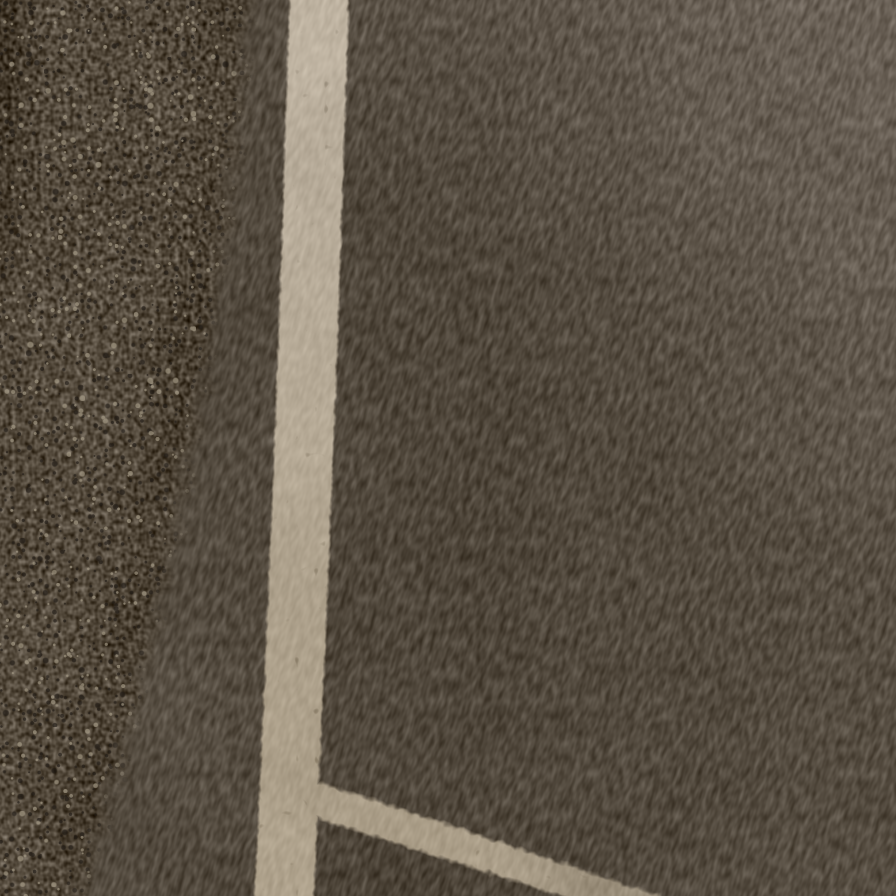
A three.js fragment shader for this texture:

```glsl
varying vec2 vUv;

const vec3 SMOOTH_ASPHALT = vec3(0.330, 0.296, 0.250);
const vec3 ROUGH_ASPHALT = vec3(0.330, 0.291, 0.237);
const vec3 CORNER_SHEEN = vec3(0.085, 0.083, 0.088);
const vec3 PAINT_LOW = vec3(0.680, 0.630, 0.545);
const vec3 PAINT_HIGH = vec3(0.735, 0.690, 0.620);
const vec3 PALE_STONE = vec3(0.640, 0.600, 0.520);
const vec3 DARK_PIT = vec3(0.120, 0.100, 0.080);

const vec2 STREAK_FREQ = vec2(150.0, 62.0);
const float STREAK_LEAN = 0.28;
const float SMOOTH_GRAIN = 0.12;
const float ROUGH_GRAIN = 0.21;
const float EDGE_SOFT = 0.0022;
const float EDGE_WOBBLE = 0.0016;
const float STONE_CELLS = 105.0;
const int STONE_LAYERS = 3;

vec2 hash2(vec2 p) {
  vec3 q = fract(p.xyx * vec3(0.1031, 0.1030, 0.0973));
  q += dot(q, q.yzx + 33.33);
  return fract((q.xx + q.yz) * q.zy);
}

float cornerDot(vec2 cell, vec2 f, vec2 corner) {
  float angle = 6.2832 * hash2(cell + corner).x;
  return dot(vec2(cos(angle), sin(angle)), f - corner);
}

float gradientNoise(vec2 p) {
  vec2 cell = floor(p);
  vec2 f = fract(p);
  vec2 u = f * f * f * (f * (f * 6.0 - 15.0) + 10.0);
  float low = mix(cornerDot(cell, f, vec2(0.0)), cornerDot(cell, f, vec2(1.0, 0.0)), u.x);
  float high = mix(cornerDot(cell, f, vec2(0.0, 1.0)), cornerDot(cell, f, vec2(1.0)), u.x);
  return mix(low, high, u.y);
}

// Coverage of a band lying between two signed edges
float band(float value, float low, float high, float soft) {
  return smoothstep(low - soft, low + soft, value)
       * (1.0 - smoothstep(high - soft, high + soft, value));
}

// Leaning elongated grain in two octaves
float streaks(vec2 p) {
  vec2 q = vec2(p.x - STREAK_LEAN * p.y, p.y) * STREAK_FREQ;
  return gradientNoise(q + 17.0) + 0.65 * gradientNoise(q * 1.73 + 71.0);
}

// Compact gravel grain in two octaves
float gravel(vec2 p) {
  return gradientNoise(p * vec2(155.0, 130.0) + 5.0)
       + 0.8 * gradientNoise(p * vec2(235.0, 205.0) + 43.0);
}

// Scattered stones: x is pale, y is dark
vec2 stones(vec2 p) {
  vec2 cover = vec2(0.0);
  for (int i = 0; i < STONE_LAYERS; i++) {
    float layer = float(i);
    vec2 q = p * STONE_CELLS * (1.0 + 0.23 * layer) + 31.7 * layer;
    vec2 cell = floor(q);
    vec2 kind = hash2(cell + 9.0);
    vec2 offset = fract(q) - 0.5 - 0.4 * (hash2(cell + 57.0) - 0.5);
    float radius = mix(0.16, 0.38, kind.y);
    float dotCover = 1.0 - smoothstep(radius - 0.14, radius + 0.10, length(offset));
    cover = max(cover, dotCover * vec2(step(0.955, kind.x), step(kind.x, 0.10)));
  }
  return cover;
}

void main() {
  vec2 p = vUv;
  float streak = streaks(p);
  float mottle = gradientNoise(p * 7.0 + 3.0) + 0.6 * gradientNoise(p * 19.0 + 8.0);

  // Smooth roadway with broad light and shade
  vec3 road = SMOOTH_ASPHALT + SMOOTH_GRAIN * streak + 0.022 * mottle;
  road += CORNER_SHEEN * smoothstep(1.1, 2.0, p.x + p.y);
  vec2 shade = (p - vec2(0.52, 0.50)) / vec2(0.24, 0.55);
  road -= 0.024 * exp(-dot(shade, shade));
  vec2 foot = (p - vec2(0.40, 0.0)) / vec2(0.14, 0.07);
  road -= 0.035 * exp(-dot(foot, foot));

  // Coarse shoulder with pits and pale stones
  float seam = 0.09 + 0.305 * p.y - 0.117 * p.y * p.y;
  float fromSeam = p.x - seam + 0.016 * gradientNoise(p * 38.0);
  float rough = 1.0 - smoothstep(-0.018, 0.018, fromSeam);
  vec3 shoulder = ROUGH_ASPHALT + ROUGH_GRAIN * gravel(p) + 0.035 * mottle;
  shoulder -= 0.035 * exp(-pow((p.x - seam + 0.025) / 0.035, 2.0));
  shoulder -= 0.09 * (1.0 - smoothstep(0.0, 0.05, p.x)) * smoothstep(0.5, 1.0, p.y);
  vec2 scatter = stones(p);
  shoulder = mix(shoulder, DARK_PIT, 0.65 * scatter.y);
  shoulder = mix(shoulder, PALE_STONE, 0.70 * scatter.x);
  vec3 color = mix(road, shoulder, rough);

  // Long painted stripe, slightly bowed
  float wobble = EDGE_WOBBLE * (gradientNoise(p * 65.0) + gradientNoise(p * 140.0));
  float stripeX = p.x - 0.039 * p.y - 0.010 * p.y * (1.0 - p.y) + wobble;
  float stripe = band(stripeX, 0.284, 0.350, EDGE_SOFT);

  // Tapering side stripe falling to the right
  float along = p.x - 0.354;
  float branchTop = 0.128 - 0.335 * along;
  float branchLow = 0.087 - 0.320 * along;
  float branch = band(p.y + 2.0 * wobble, branchLow, branchTop, 1.5 * EDGE_SOFT);
  branch *= step(0.317, stripeX) * (1.0 - 0.25 * smoothstep(0.15, 0.40, along));

  // Worn paint surface
  vec3 paint = mix(PAINT_LOW, PAINT_HIGH, smoothstep(0.1, 0.95, p.y));
  paint += 0.055 * streak + 0.035 * mottle;
  float wear = smoothstep(0.42, 0.62, gradientNoise(p * vec2(95.0, 70.0) + 23.0));
  paint -= 0.12 * wear;
  color = mix(color, paint, max(stripe, branch));

  gl_FragColor = vec4(clamp(color, 0.0, 1.0), 1.0);
}
```
